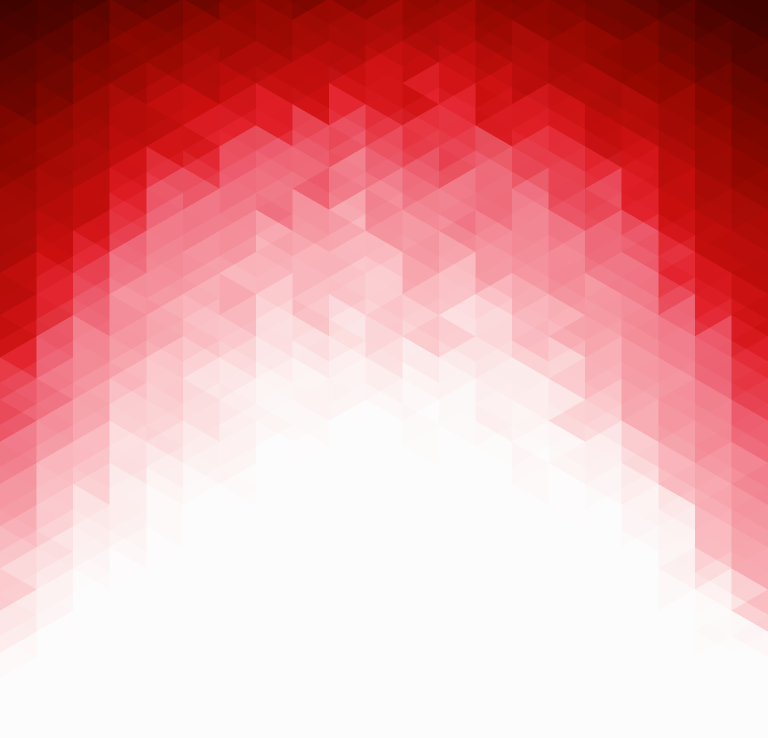
This background is drawn by a Shadertoy shader. Its source:

```glsl
// A triangle mosaic falling from dark red corners through rose to white.
// Each facet samples an arched colour ramp at its jittered centre; two
// translucent lattices, shifted vertically, give the fine inner bands.

const float COLUMNS = 21.0;
const float ROWS = 17.49;

float hash(vec2 p) {
    vec3 q = fract(vec3(p.xyx) * 0.1031);
    q += dot(q, q.yzx + 33.33);
    return fract((q.x + q.y) * q.z);
}

// Colour at a depth below the top edge; side is -1 at left, +1 at right
vec3 archRamp(float depth, float side) {
    // Each arch: height at the centre, drop at the sides, steepness
    vec3 arches[8] = vec3[8](
        vec3(-0.12, 0.15, 2.5), vec3(0.00, 0.25, 2.5),
        vec3(0.10, 0.37, 2.7), vec3(0.145, 0.39, 2.7),
        vec3(0.21, 0.39, 2.7), vec3(0.36, 0.42, 2.2),
        vec3(0.46, 0.41, 1.9), vec3(0.56, 0.35, 1.5));
    vec3 colours[8] = vec3[8](
        vec3(0.25, 0.01, 0.00), vec3(0.57, 0.03, 0.00),
        vec3(0.80, 0.06, 0.06), vec3(0.89, 0.13, 0.17),
        vec3(0.93, 0.38, 0.45), vec3(0.98, 0.74, 0.76),
        vec3(0.99, 0.92, 0.92), vec3(0.993, 0.987, 0.987));

    vec3 colour = colours[0];
    float previous = arches[0].x + arches[0].y * pow(abs(side), arches[0].z);
    for (int i = 1; i < 8; i++) {
        float level = arches[i].x + arches[i].y * pow(abs(side), arches[i].z);
        // The pink band hangs lower on the right
        if (i == 5) level += 0.055 * smoothstep(0.2, 0.6, side);
        float blend = clamp((depth - previous) / (level - previous), 0.0, 1.0);
        colour = mix(colour, colours[i], blend);
        previous = level;
    }
    return colour;
}

// One flat-coloured lattice; shift is measured in rows
vec3 facets(vec2 uv, float shift) {
    float row = (1.0 - uv.y) * ROWS - 0.47 + shift;
    vec2 skewed = vec2(uv.x * COLUMNS, row - uv.x * COLUMNS * 0.5);
    vec2 cell = floor(skewed);
    vec2 local = skewed - cell;
    float upper = step(1.0, local.x + local.y);

    // Facet centre, back in canvas units
    vec2 centre = cell + (1.0 + upper) / 3.0;
    float depth = (centre.y + centre.x * 0.5 + 0.47 - shift) / ROWS;
    float side = centre.x / COLUMNS * 2.0 - 1.0;

    // Jitter by facet, rhombus and column, calmer in the dark and at the sides
    vec2 seed = cell + vec2(71.0, 53.0) + shift * 90.0;
    float jitter = 0.075 * (hash(seed + upper * 37.7) - 0.5)
                 + 0.060 * (hash(seed + 19.3) - 0.5)
                 + 0.030 * (hash(vec2(cell.x + 5.0, 8.0)) - 0.5);
    jitter *= mix(0.55, 1.15, smoothstep(0.0, 0.35, depth)) * (1.0 - 0.45 * abs(side));
    return archRamp(depth + jitter, side);
}

void mainImage(out vec4 fragColor, in vec2 fragCoord) {
    // Four samples per pixel smooth the facet edges
    vec3 colour = vec3(0.0);
    for (int i = 0; i < 4; i++) {
        vec2 offset = vec2(i % 2, i / 2) * 0.5 - 0.25;
        vec2 uv = (fragCoord + offset) / iResolution.xy;
        colour += mix(facets(uv, 0.0), facets(uv, 0.4), 0.3) * 0.25;
    }
    fragColor = vec4(colour, 1.0);
}
```
